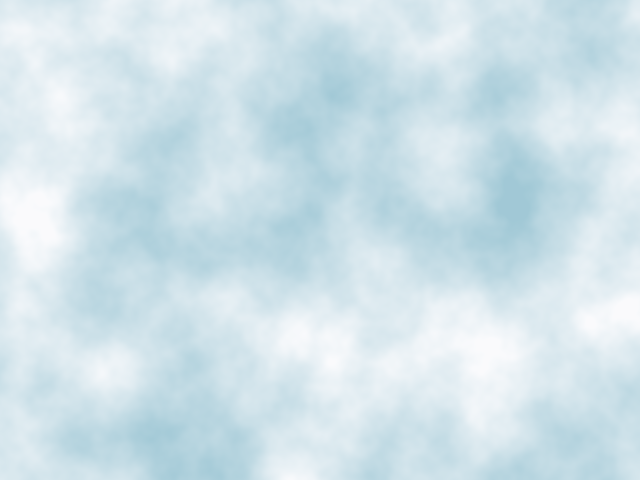
Give the GLSL for this texture, as a Shadertoy shader.

```glsl
const vec3 DEEP_BLUE = vec3(0.63, 0.785, 0.838);
const vec3 CLOUD_WHITE = vec3(0.98, 0.982, 0.99);
const float CELLS_PER_HEIGHT = 3.2;
const int OCTAVES = 5;
const float GAIN = 0.5;
const float LACUNARITY = 2.0;
const float OCTAVE_TURN = 0.6;
const float CONTRAST = 0.86;
const float BRIGHTNESS = 0.486;
const vec2 FIELD_OFFSET = vec2(17.3, 9.6);
const float TAU = 6.2831853;

// Integer hash of a lattice point, giving a unit gradient
vec2 latticeGradient(vec2 cell) {
    uvec2 q = uvec2(ivec2(cell)) * uvec2(1597u, 3812u) + uvec2(77u, 191u);
    uint h = q.x * 73856093u ^ q.y * 19349663u;
    h = (h ^ (h >> 16)) * 73244475u;
    h = (h ^ (h >> 15)) * 49979687u;
    h ^= h >> 16;
    float angle = TAU * float(h & 65535u) / 65536.0;
    return vec2(cos(angle), sin(angle));
}

float gradientNoise(vec2 p) {
    vec2 cell = floor(p);
    vec2 f = p - cell;
    vec2 blend = f * f * f * (f * (f * 6.0 - 15.0) + 10.0);
    vec2 right = vec2(1.0, 0.0);
    vec2 up = vec2(0.0, 1.0);
    float bottomLeft = dot(latticeGradient(cell), f);
    float bottomRight = dot(latticeGradient(cell + right), f - right);
    float topLeft = dot(latticeGradient(cell + up), f - up);
    float topRight = dot(latticeGradient(cell + 1.0), f - 1.0);
    return mix(mix(bottomLeft, bottomRight, blend.x),
               mix(topLeft, topRight, blend.x), blend.y);
}

// Octaves are turned against each other to hide the lattice
float cloudField(vec2 p) {
    float c = cos(OCTAVE_TURN);
    float s = sin(OCTAVE_TURN);
    mat2 nextOctave = LACUNARITY * mat2(c, s, -s, c);
    float total = 0.0;
    float amplitude = 1.0;
    for (int i = 0; i < OCTAVES; i++) {
        total += amplitude * gradientNoise(p);
        p = nextOctave * p + FIELD_OFFSET;
        amplitude *= GAIN;
    }
    return total;
}

void mainImage(out vec4 fragColor, in vec2 fragCoord) {
    vec2 uv = fragCoord / iResolution.y;
    float field = cloudField(uv * CELLS_PER_HEIGHT + FIELD_OFFSET);

    // Blue sky to white cloud
    float cover = clamp(BRIGHTNESS + CONTRAST * field, 0.0, 1.0);
    fragColor = vec4(mix(DEEP_BLUE, CLOUD_WHITE, cover), 1.0);
}
```
